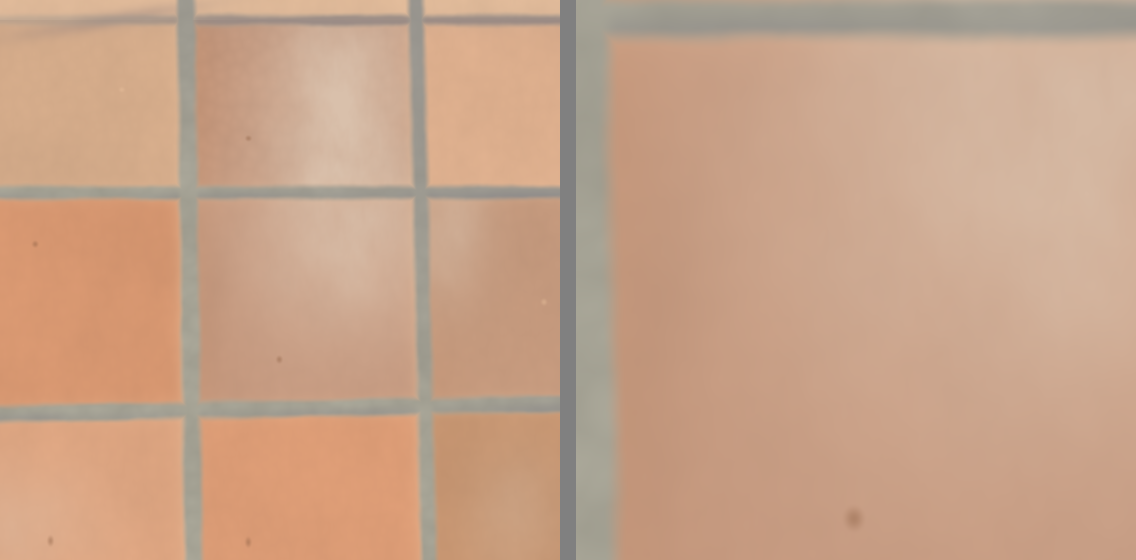
Left, the full canvas; right, a detail of the centre.
A Shadertoy shader for this texture:

```glsl
const vec3 GROUT = vec3(0.645, 0.635, 0.58);
const vec3 GROUT_SHADE = vec3(0.56, 0.545, 0.54);
const vec3 FAR_JOINT = vec3(0.57, 0.50, 0.49);
const vec3 FAR_CLAY = vec3(0.88, 0.73, 0.60);
const vec3 SHEEN = vec3(0.86, 0.77, 0.69);
const vec3 RIM = vec3(0.91, 0.75, 0.61);
const vec3 BURNT = vec3(0.71, 0.49, 0.35);

// Clay colour and gloss, row by row from the bottom left
const vec4 CLAY[9] = vec4[9](
    vec4(0.86, 0.64, 0.50, 0.25), vec4(0.86, 0.61, 0.46, 0.00), vec4(0.77, 0.58, 0.44, 0.25),
    vec4(0.84, 0.59, 0.44, 0.00), vec4(0.77, 0.60, 0.50, 0.75), vec4(0.77, 0.60, 0.49, 0.55),
    vec4(0.83, 0.67, 0.54, 0.10), vec4(0.76, 0.59, 0.49, 0.95), vec4(0.86, 0.68, 0.55, 0.05));

vec2 hash2(vec2 p) {
    return fract(sin(vec2(dot(p, vec2(127.1, 311.7)), dot(p, vec2(269.5, 183.3)))) * 4375.85);
}

// Distance to the nearest scattered point
float cellular(vec2 p) {
    vec2 cell = floor(p);
    float nearest = 2.0;
    for (int j = -1; j <= 1; j++)
        for (int i = -1; i <= 1; i++) {
            vec2 c = cell + vec2(i, j);
            nearest = min(nearest, length(c + hash2(c) - p));
        }
    return nearest;
}

// Layered, turned sines in about -1..1
float waves(vec2 p) {
    float sum = 0.0, amp = 0.5;
    for (int i = 0; i < 5; i++) {
        sum += amp * sin(p.x + 1.3 * sin(p.y)) * cos(0.8 * p.y + float(i));
        p = mat2(1.5, 1.1, -1.1, 1.5) * p + 2.7;
        amp *= 0.6;
    }
    return sum;
}

float glow(vec2 p, vec2 centre, vec2 size) {
    vec2 d = (p - centre) / size;
    return exp(-dot(d, d));
}

// Column and row numbers, with joints at whole values
vec2 tileCoord(vec2 p) {
    float left = 0.346 - 0.014 * p.y;
    float right = 0.766 - 0.023 * p.y;
    float y = p.y - 0.03 * (p.x - 0.5) * max(0.0, 1.0 - 1.5 * p.y);
    float row = 1.0 + 2.59 * (y - 0.27) + 0.947 * (y - 0.27) * (y - 0.656);
    return vec2(1.0 + (p.x - left) / (right - left), row);
}

// Signed distances to the nearest joints, in canvas units
vec2 jointOffset(vec2 grid, float y) {
    return (grid - round(grid)) * vec2(0.415, 1.0 / (1.713 + 1.894 * y));
}

vec3 tileColor(vec2 p, vec2 grid) {
    vec2 id = floor(grid), local = fract(grid);
    vec4 clay = CLAY[int(clamp(id.x, 0.0, 2.0) + 3.0 * clamp(id.y, 0.0, 2.0))];
    if (id.y > 2.5) clay = vec4(FAR_CLAY, 0.0);
    vec2 seed = id * 7.3;

    // Broad firing stains, long streaks and fine mottling
    float stain = 0.025 * waves(p * 8.0 + seed) + 0.009 * waves(p * vec2(60.0, 18.0) + seed);
    float mottle = (0.012 + 0.03 * clay.a * smoothstep(0.6, 0.75, p.y)) * (0.45 - cellular(p * 42.0));
    vec3 color = clay.rgb * (1.0 + stain + mottle);
    color = mix(color, BURNT, 0.45 * clay.a * exp(-local.x * 9.0));

    // Reflected light, broken up by the worn glaze
    float light = 0.8 * glow(p, vec2(0.61, 0.85), vec2(0.13, 0.19))
                + 0.8 * glow(p, vec2(0.62, 0.57), vec2(0.17, 0.17))
                + 0.6 * glow(p, vec2(0.81, 0.60), vec2(0.06, 0.12))
                + 1.2 * glow(p, vec2(0.02, 0.06), vec2(0.15, 0.11))
                + glow(p, vec2(0.92, 0.08), vec2(0.08, 0.12));
    float worn = 1.0 + 0.2 * waves(p * vec2(38.0, 24.0));
    color = mix(color, SHEEN, clamp(light * clay.a * worn, 0.0, 0.9));

    // One small faint chip or pit in each tile
    vec2 chance = hash2(id + 3.0);
    vec2 spot = (local - 0.2 - 0.6 * chance) * vec2(0.415, 0.35);
    float speck = 1.0 - smoothstep(0.0, 0.008, length(spot));
    return mix(color, chance.x > 0.5 ? RIM : BURNT * 0.8, 0.45 * speck);
}

vec3 groutColor(vec2 p, vec2 offset, float across) {
    float grain = cellular(p * vec2(24.0, 32.0));
    vec3 color = GROUT * (1.02 - 0.05 * grain + 0.04 * waves(p * 22.0));
    float shade = 0.6 * smoothstep(0.45, 1.0, p.x * 0.5 + p.y * 0.6);
    float patchy = 0.5 + 0.5 * waves(p * vec2(12.0, 5.0));
    shade += 0.6 * patchy * across * smoothstep(0.008, -0.010, offset.y);
    return mix(color, GROUT_SHADE, clamp(shade, 0.0, 1.0));
}

void mainImage(out vec4 fragColor, in vec2 fragCoord) {
    vec2 p = fragCoord / iResolution.xy;
    vec2 grid = tileCoord(p);
    vec2 offset = jointOffset(grid, p.y);

    // Joint edges waver and vary in softness
    float soft = max(0.007 + 0.002 * waves(p * 15.0), 1.0 / iResolution.y);
    vec2 halfWidth = vec2(mix(0.018, 0.012, p.x), mix(0.017, 0.0085, p.y));
    vec2 wobble = 0.0022 * vec2(waves(p.yx * 24.0), waves(p * 24.0 + 5.0));
    vec2 edge = abs(offset) - halfWidth + wobble;
    vec2 joint = 1.0 - smoothstep(-soft, soft, edge);

    // The farthest joint is thin and fades out to the left
    float far = smoothstep(2.6, 2.8, grid.y);
    float fade = smoothstep(0.1, 0.45, p.x);
    joint.y *= mix(1.0, 0.35 + 0.5 * fade, far);

    // Pale rims, brightest where a tile meets the joint on its right
    vec3 color = tileColor(p, grid);
    float rimSide = offset.x < 0.0 ? 0.45 : 0.1;
    color = mix(color, RIM, rimSide * exp(-max(edge.x, 0.0) * 130.0));
    color = mix(color, RIM, 0.18 * exp(-max(edge.y, 0.0) * 130.0));

    // Grey smear trailing off the farthest joint
    float smear = glow(p, vec2(0.2, 0.93 + 0.17 * p.x), vec2(0.16, 0.014));
    color = mix(color, FAR_JOINT, 0.35 * smear + 0.15 * far * exp(-abs(offset.y) * 60.0));

    float across = joint.y * (1.0 - joint.x);
    vec3 grout = groutColor(p, offset, across);
    grout = mix(grout, FAR_JOINT, 0.7 * far * across);
    color = mix(color, grout, max(joint.x, joint.y));
    fragColor = vec4(color, 1.0);
}
```
